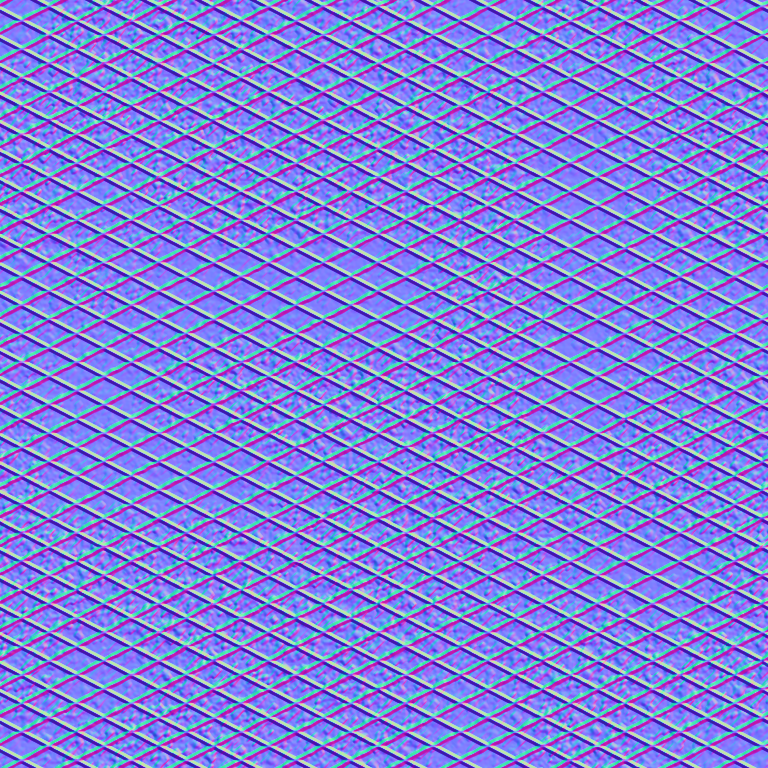
A Shadertoy shader for this texture map:

```glsl
#define FALLING_LINES vec3(14.0, 27.0, 0.33)
#define RISING_LINES vec3(14.0, -27.0, -0.12)
#define RIDGE_HALF_WIDTH 0.135
#define RIDGE_HEIGHT 0.0095
#define RIDGE_WOBBLE 0.05
#define GRAIN_HEIGHT 0.0023
#define GRAIN_CELLS vec2(80.0, 150.0)
#define FINE_CELLS vec2(220.0)
#define PATCH_CELLS vec2(8.0)
#define SIDE_TILT 1.15
#define SAMPLE_STEP 0.0008

float hash(vec2 cell)
{
    vec3 p = fract(cell.xyx * 0.1031);
    p += dot(p, p.yzx + 33.33);
    return fract((p.x + p.y) * p.z);
}

// Value noise that repeats after the given number of cells
float wrappedNoise(vec2 p, vec2 cells)
{
    p *= cells;
    vec2 i = floor(p);
    vec2 f = p - i;
    f = f * f * (3.0 - 2.0 * f);
    vec2 lo = mod(i, cells);
    vec2 hi = mod(i + 1.0, cells);
    return mix(mix(hash(lo), hash(vec2(hi.x, lo.y)), f.x),
               mix(hash(vec2(lo.x, hi.y)), hash(hi), f.x), f.y);
}

// Rounded bump along every whole value of the phase
float ridge(float phase)
{
    float d = abs(fract(phase + 0.5) - 0.5);
    return 1.0 - smoothstep(0.0, RIDGE_HALF_WIDTH, d);
}

float surfaceHeight(vec2 uv)
{
    // Whole-number shear keeps the slanted grain seamless
    vec2 slanted = vec2(uv.x + uv.y, uv.y - uv.x);
    float grain = wrappedNoise(slanted, GRAIN_CELLS);
    float flecks = smoothstep(0.35, 0.95, grain);
    float fine = wrappedNoise(uv, FINE_CELLS);
    float wear = smoothstep(0.15, 0.75, wrappedNoise(uv, PATCH_CELLS));

    // Two crossing families of ridges, the rising one rougher
    float falling = ridge(dot(uv, FALLING_LINES.xy) + FALLING_LINES.z);
    float rising = ridge(dot(uv, RISING_LINES.xy) + RISING_LINES.z
                         + RIDGE_WOBBLE * (grain - 0.5));

    // Screen blend flattens the crossings
    float lattice = falling + rising - falling * rising;

    float roughness = (flecks + 0.45 * fine) * mix(0.4, 1.4, wear);
    return RIDGE_HEIGHT * lattice + GRAIN_HEIGHT * roughness;
}

void mainImage(out vec4 fragColor, in vec2 fragCoord)
{
    vec2 uv = fragCoord / iResolution.xy;
    vec2 e = vec2(SAMPLE_STEP, 0.0);

    // Slope by central differences, encoded as a tangent-space normal
    vec2 slope = vec2(surfaceHeight(uv + e.xy) - surfaceHeight(uv - e.xy),
                      surfaceHeight(uv + e.yx) - surfaceHeight(uv - e.yx));
    slope *= vec2(SIDE_TILT, 1.0) / (2.0 * SAMPLE_STEP);
    vec3 normal = normalize(vec3(-slope, 1.0));
    fragColor = vec4(normal * 0.5 + 0.5, 1.0);
}
```
